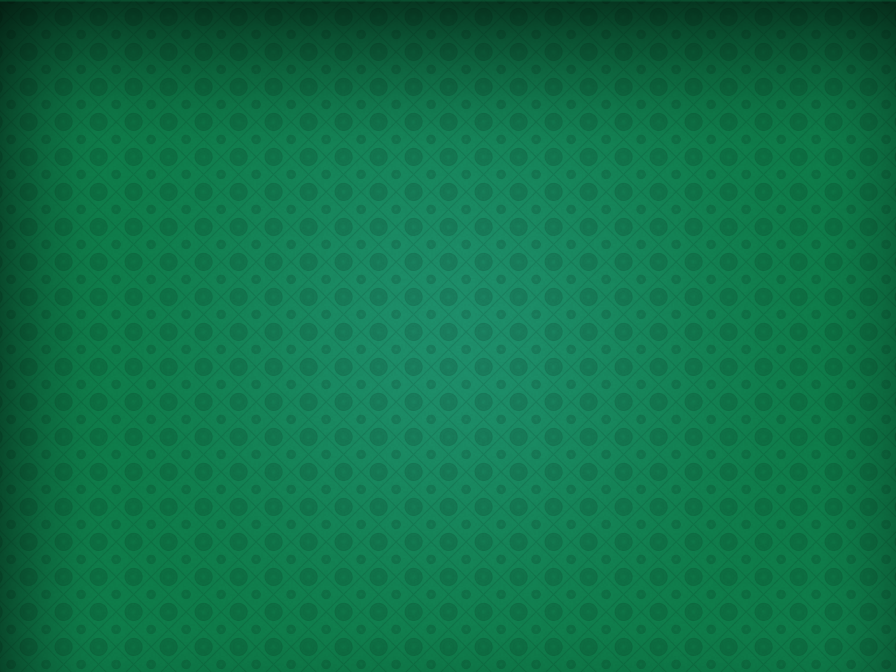
Give the GLSL for this pattern, as a WebGL 1 fragment shader.

```glsl
precision highp float;

// Green wallpaper of large and small embossed discs in a fine diagonal lattice.
// Each square cell is built from distance functions; a soft central glow and
// edge shadows, deepest along the top and left, shade the whole sheet.

uniform vec2 u_resolution;

const float CELLS_DOWN = 19.2;
const vec2 DISC_OFFSET = vec2(0.817, 0.717);
const float LARGE_RADIUS = 0.26;
const float SMALL_RADIUS = 0.135;
const vec3 GREEN = vec3(0.055, 0.485, 0.288);
const vec3 GLOW = vec3(0.115, 0.555, 0.415);

float hash(vec2 p) {
  vec3 q = fract(vec3(p.xyx) * 0.1031);
  q += dot(q, q.yzx + 33.33);
  return fract((q.x + q.y) * q.z);
}

// Offset from the nearest point of a unit grid
vec2 nearest(vec2 p) {
  return fract(p + 0.5) - 0.5;
}

float stroke(float d, float halfWidth, float blur) {
  return 1.0 - smoothstep(halfWidth - blur, halfWidth + blur, abs(d));
}

// Filled disc with a darker rim, an inner ring and a pale hub
float disc(vec2 p, float radius, float blur) {
  float r = length(p);
  float fill = 1.0 - smoothstep(radius - blur, radius + blur, r);
  float rim = stroke(r - radius * 0.93, 0.012, blur);
  float ring = stroke(r - radius * 0.58, 0.010, blur);
  float hub = 1.0 - smoothstep(0.0, radius * 0.32 + blur, r);
  return fill * (0.115 + 0.035 * rim + 0.02 * ring - 0.055 * hub);
}

// Diagonals crossing midway between neighbouring large discs
float lattice(vec2 p, float blur) {
  vec2 diagonal = nearest(vec2(p.x + p.y, p.x - p.y) + 0.5) * 0.7071;
  return max(stroke(diagonal.x, 0.016, blur), stroke(diagonal.y, 0.016, blur));
}

// Brightness falling towards an edge, from a given level at the edge itself
float edgeShade(float d, float reach, float level) {
  float t = clamp(d / reach, 0.0, 1.0);
  return mix(level, 1.0, 1.0 - pow(1.0 - t, 1.8));
}

vec3 background(vec2 uv, float aspect) {
  vec2 fromGlow = (uv - vec2(0.51, 0.5)) * vec2(aspect, 1.0);
  vec3 color = mix(GLOW, GREEN, smoothstep(0.0, 0.58, length(fromGlow)));
  float shade = edgeShade(1.0 - uv.y, 0.24, 0.43);
  shade *= edgeShade(uv.x, 0.12, 0.60);
  shade *= edgeShade(1.0 - uv.x, 0.09, 0.80);
  shade *= edgeShade(uv.y, 0.08, 0.94);
  return color * shade;
}

void main() {
  vec2 uv = gl_FragCoord.xy / u_resolution;
  float aspect = u_resolution.x / u_resolution.y;
  vec2 cell = uv * vec2(aspect, 1.0) * CELLS_DOWN - DISC_OFFSET;
  float blur = 0.6 * CELLS_DOWN / u_resolution.y;

  vec3 color = background(uv, aspect);

  // Printed motif
  float large = disc(nearest(cell), LARGE_RADIUS, blur);
  float small = disc(nearest(cell + 0.5), SMALL_RADIUS, blur);
  float ink = large + small + 0.10 * lattice(cell, blur);
  color *= 1.0 - ink;

  // Faint paper grain
  float grain = hash(floor(cell * 20.0) + 500.0) - 0.5;
  color *= 1.0 + 0.025 * grain;

  // Pale hairline along the top edge
  float hairline = smoothstep(0.9970, 0.9985, uv.y);
  color = mix(color, GREEN, 0.35 * hairline);

  gl_FragColor = vec4(color, 1.0);
}
```
